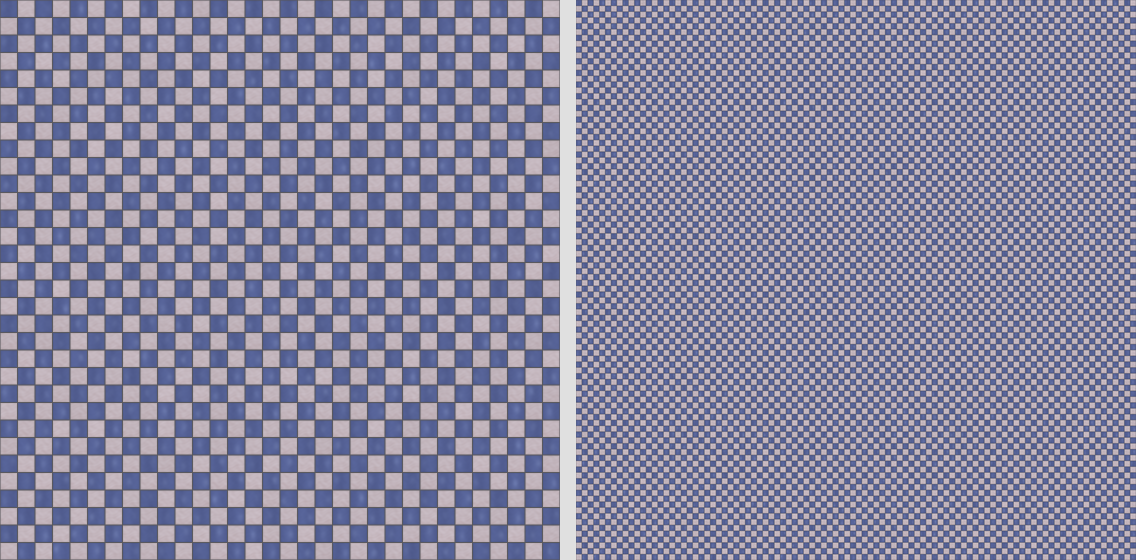
Left, the tile; right, the same tile 3 across and 3 down.
Reproduce this pattern procedurally as a Shadertoy shader.

```glsl
// Checkerboard of glazed blue and mottled pale pink tiles with thin dark grout.
#define TILES 32.0
#define GROUT_WIDTH 0.056
#define PINK vec3(0.765, 0.713, 0.742)
#define BLUE vec3(0.328, 0.376, 0.580)
#define GROUT vec3(0.355, 0.350, 0.365)
#define GLOW vec3(0.070, 0.075, 0.070)
#define MOTTLE 0.022
#define GLAZE_BANDS 0.016
#define EDGE_SHADE 0.06
#define TONE_SPREAD 0.025

// Four independent random values per tile.
vec4 hash4(vec2 cell) {
    vec4 p = fract(cell.xyxy * vec4(0.1031, 0.1030, 0.0973, 0.1099));
    p += dot(p, p.wzxy + 33.33);
    return fract((p.xxyz + p.yzzw) * p.zywx);
}

// Layered sines, bent into soft clouds; roughly -1 to 1.
float clouds(vec2 p, vec4 seed) {
    vec4 phase = seed * 6.2832;
    p += 0.35 * sin(p.yx * 1.7 + phase.xy);
    float sum = sin(p.x * 1.3 + phase.z) * sin(p.y * 1.8 + phase.w);
    sum += 0.6 * sin(p.x * 2.9 + p.y * 1.4 + phase.y);
    sum += 0.4 * sin(p.y * 4.3 - p.x * 2.1 + phase.x);
    return sum * 0.5;
}

// Pale stone: cloudy streaks, a little duller towards the foot.
vec3 pinkTile(vec2 q, vec4 seed) {
    float cloud = clouds(q * vec2(5.0, 7.0), seed);
    float foot = smoothstep(0.55, 0.05, q.y + 0.12 * cloud);
    vec3 color = PINK + MOTTLE * cloud * vec3(0.8, 1.0, 1.1);
    return color - foot * vec3(0.008, 0.016, 0.018);
}

// Blue glaze: vertical bands and one blurred highlight.
vec3 blueTile(vec2 q, vec4 seed) {
    float bands = sin(q.x * 7.0 + seed.x * 6.2832) + 0.5 * clouds(q * 6.0, seed);
    vec2 center = vec2(mix(0.2, 0.8, seed.y), mix(0.35, 0.65, seed.z));
    vec2 offset = (q - center) / vec2(0.17, 0.24);
    float glow = exp(-dot(offset, offset)) * mix(0.3, 1.0, seed.w);
    return BLUE + GLAZE_BANDS * bands * vec3(0.7, 0.8, 1.0) + GLOW * glow;
}

// Share of the pixel that the grout covers along each axis.
vec2 groutCoverage(vec2 dist, vec2 pixel) {
    float halfWidth = 0.5 * GROUT_WIDTH;
    vec2 outer = clamp((halfWidth - dist) / pixel + 0.5, 0.0, 1.0);
    vec2 inner = clamp((-halfWidth - dist) / pixel + 0.5, 0.0, 1.0);
    return outer - inner;
}

void mainImage(out vec4 fragColor, in vec2 fragCoord) {
    vec2 p = fragCoord / iResolution.xy * TILES;
    vec2 pixel = TILES / iResolution.xy;
    vec2 cell = mod(floor(p), TILES);
    vec2 q = fract(p);
    vec4 seed = hash4(cell + 1.0);

    // Alternate the two tiles, each with its own slight tone.
    bool isBlue = mod(cell.x + cell.y, 2.0) > 0.5;
    vec3 color = isBlue ? blueTile(q, seed) : pinkTile(q, seed);
    color *= 1.0 + TONE_SPREAD * (seed.x + seed.w - 1.0);

    // Rounded tile edges, then grout centred on the joints.
    vec2 dist = min(q, 1.0 - q);
    color *= 1.0 - EDGE_SHADE * smoothstep(0.12, 0.02, min(dist.x, dist.y));
    vec2 cover = groutCoverage(dist, pixel);
    float grout = 1.0 - (1.0 - cover.x) * (1.0 - cover.y);
    fragColor = vec4(mix(color, GROUT, grout), 1.0);
}
```
